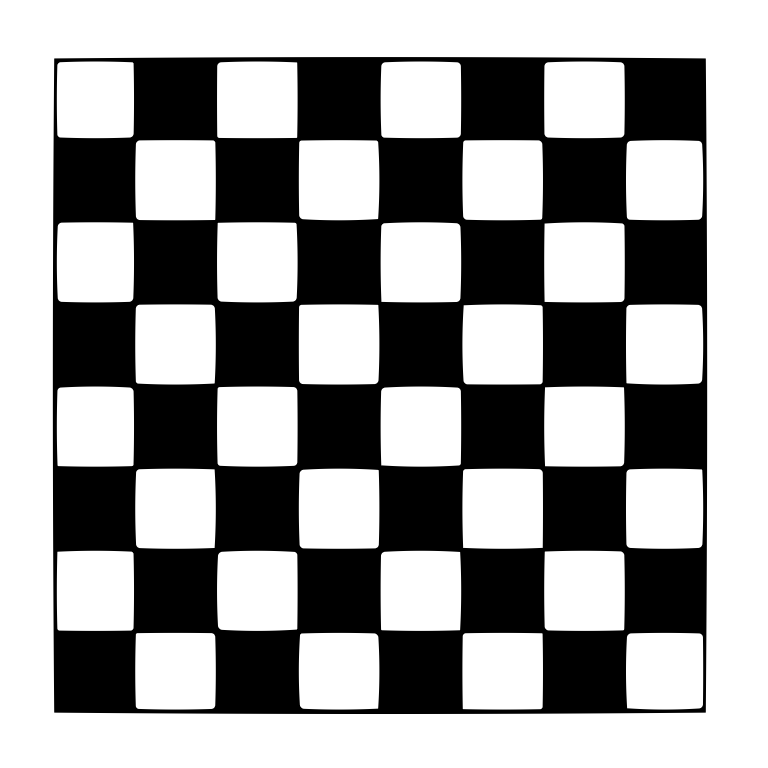
A Shadertoy shader for this pattern:

```glsl
// Hand-cut black and white checkerboard, eight by eight, in a thin black frame.

const float CELLS = 8.0;
const vec2 BOARD_CENTER = vec2(-0.0052, -0.0020);
const vec2 BOARD_HALF = vec2(0.4260, 0.4277);
const vec2 FRAME_WIDTH = vec2(0.0052, 0.0058);
const vec2 CELL_GAP = vec2(0.0008, 0.0013);
const vec3 INK = vec3(0.0);
const vec3 PAPER = vec3(1.0);

// Sine-free hash of a cell and a salt, from 0 to 1
float hash(vec2 cell, float salt) {
    vec3 q = fract(vec3(cell, salt) * vec3(0.1031, 0.1030, 0.0973));
    q += dot(q, q.yzx + 33.33);
    return fract((q.x + q.y) * q.z);
}

// Rounded box whose sides bow inward toward the corners
float bowedBox(vec2 p, vec2 halfSize, float radius, vec2 bow) {
    vec2 along = clamp(p / halfSize, -1.0, 1.0);
    vec2 edge = halfSize - bow * (along * along).yx;
    vec2 q = abs(p) - edge + radius;
    return length(max(q, 0.0)) + min(max(q.x, q.y), 0.0) - radius;
}

// One white square, with its own bow per side and radius per corner
float whiteSquare(vec2 p, vec2 cell, vec2 pitch) {
    vec2 inner = BOARD_HALF - FRAME_WIDTH;
    vec2 low = max(cell * pitch - BOARD_HALF + CELL_GAP, -inner);
    vec2 high = min((cell + 1.0) * pitch - BOARD_HALF - CELL_GAP, inner);
    vec2 local = p - 0.5 * (low + high);
    vec2 side = step(0.0, local);
    float cornerChance = hash(cell, 1.0 + side.x + 2.0 * side.y);
    float radius = mix(0.0006, 0.0052, smoothstep(0.1, 0.7, cornerChance));
    vec2 bow = mix(vec2(0.0003), vec2(0.0018),
                   vec2(hash(cell, 11.0 + side.x), hash(cell, 17.0 + side.y)));
    return bowedBox(local, 0.5 * (high - low), radius, bow);
}

// Antialiased coverage of the inside of a shape
float coverage(float dist, float pixel) {
    return clamp(0.5 - dist / pixel, 0.0, 1.0);
}

void mainImage(out vec4 fragColor, in vec2 fragCoord) {
    float pixel = 1.0 / min(iResolution.x, iResolution.y);
    vec2 p = (fragCoord - 0.5 * iResolution.xy) * pixel - BOARD_CENTER;

    // Black board with slightly bowed outer edges
    float board = bowedBox(p, BOARD_HALF, 0.001, vec2(0.0018));
    vec3 color = mix(PAPER, INK, coverage(board, pixel));

    // White squares on the odd cells
    vec2 pitch = 2.0 * BOARD_HALF / CELLS;
    vec2 cell = clamp(floor((p + BOARD_HALF) / pitch), 0.0, CELLS - 1.0);
    float isWhite = mod(cell.x + cell.y, 2.0);
    float square = whiteSquare(p, cell, pitch);
    color = mix(color, PAPER, isWhite * coverage(square, pixel));

    fragColor = vec4(color, 1.0);
}
```
